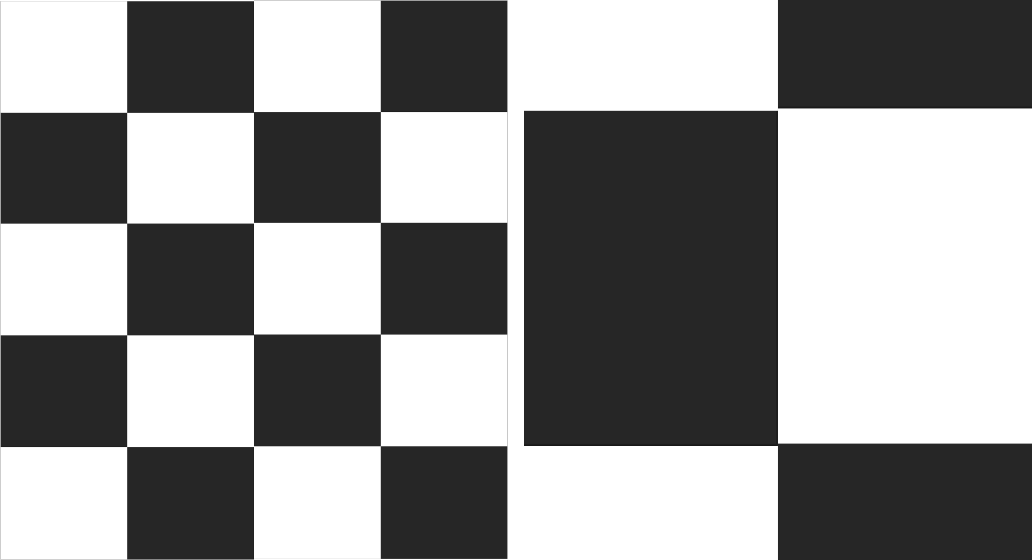
Left, the full canvas; right, a detail of the centre.
Write a Shadertoy shader that draws this pattern.

```glsl
// Charcoal and white checkerboard, four by five, with slightly uneven rows.
#define COUNT vec2(4.0, 5.0)       // cells across and down
#define CELL vec2(0.24964, 0.1995) // cell size as a share of the canvas
#define MARGIN vec2(0.0007, 0.002) // white gap at the left and top
#define HALF_SHIFT 0.0014          // rise of the right half
#define ROW_DRIFT 0.0085           // upward drift of the middle rows, in cells
#define RIM 0.0018                 // width of the darker rim
#define RIM_DEPTH 0.45             // strength of the darker rim
#define INK vec3(0.149)
#define PAPER vec3(1.0)

// Alternates between +1 and -1 per cell, with edges one pixel wide.
vec2 alternate(vec2 cell, vec2 pixel) {
    vec2 local = fract(cell);
    vec2 side = 1.0 - 2.0 * mod(floor(cell), 2.0);
    vec2 toEdge = min(local, 1.0 - local) * CELL;
    return clamp(2.0 * side * toEdge / pixel, -1.0, 1.0);
}

// Coverage of the whole board, leaving its thin outer margin blank.
float boardMask(vec2 cell, vec2 pixel) {
    vec2 inside = min(cell, COUNT - cell) * CELL;
    vec2 cover = clamp(inside / pixel + 0.5, 0.0, 1.0);
    return cover.x * cover.y;
}

void mainImage(out vec4 fragColor, in vec2 fragCoord) {
    vec2 pixel = 1.0 / iResolution.xy;
    vec2 uv = fragCoord * pixel;
    uv.y = 1.0 - uv.y;

    // Cell coordinates, counted from the upper left
    vec2 cell = (uv - MARGIN) / CELL;
    cell.y += HALF_SHIFT / CELL.y * step(0.5 * COUNT.x, cell.x);
    cell.y += ROW_DRIFT * smoothstep(1.0, 2.0, cell.y)
            * (1.0 - smoothstep(4.0, 5.0, cell.y));

    // Checker coverage
    vec2 parity = alternate(cell, pixel);
    float ink = (0.5 - 0.5 * parity.x * parity.y) * boardMask(cell, pixel);

    // Darker rim along the right and bottom of each dark cell
    vec2 toEnd = (1.0 - fract(cell)) * CELL;
    float rim = 1.0 - smoothstep(0.0, RIM, min(toEnd.x, toEnd.y));
    vec3 inkColor = INK * (1.0 - RIM_DEPTH * rim);

    fragColor = vec4(mix(PAPER, inkColor, ink), 1.0);
}
```
